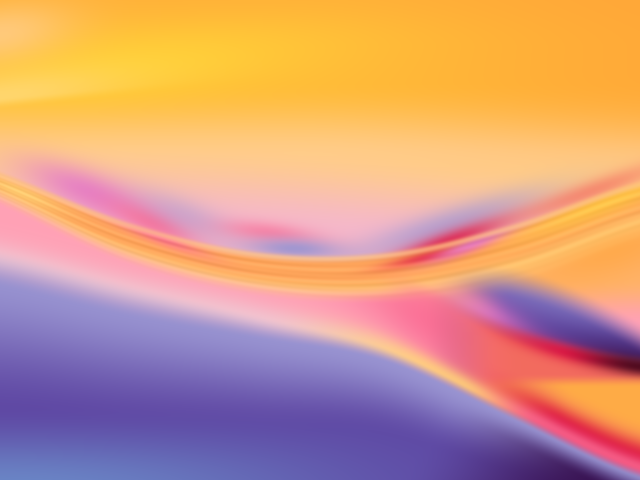
A WebGL 1 fragment shader for this background:

```glsl
precision highp float;
// Soft silk-like waves: amber sky, orange ribbon, pink slope and violet hill.
// Spline curves divide the layers, rotated Gaussian glows tint them,
// and layered sines add faint streaks along the ribbon.
uniform vec2 u_resolution;

const float ASPECT = 1.3333;
const float STREAK = 0.022;
const vec3 AMBER = vec3(1., .73, .22);
const vec3 YELLOW = vec3(1., .83, .22);
const vec3 CREAM = vec3(1., .85, .47);
const vec3 TANGERINE = vec3(1., .64, .22);
const vec3 ORANGE = vec3(1., .65, .36);
const vec3 PEACH = vec3(1., .8, .54);
const vec3 BLUSH = vec3(.96, .72, .79);
const vec3 PINK = vec3(1., .63, .71);
const vec3 ROSE = vec3(.98, .42, .58);
const vec3 ORCHID = vec3(.89, .47, .78);
const vec3 CORAL = vec3(.95, .42, .37);
const vec3 CRIMSON = vec3(.86, .07, .25);
const vec3 MAROON = vec3(.28, .02, .1);
const vec3 PEARL = vec3(.93, .8, .84);
const vec3 LAVENDER = vec3(.6, .58, .82);
const vec3 VIOLET = vec3(.37, .28, .64);
const vec3 PLUM = vec3(.22, .07, .32);
const vec3 BLUE = vec3(.42, .55, .79);

// Smooth step from a to b, in either direction
float ramp(float a, float b, float x) {
  x = clamp((x - a) / (b - a), 0., 1.);
  return x * x * (3. - 2. * x);
}

float cover(float d, float width) { return ramp(-width, width, d); }

float line(float d, float width) { return exp(-d * d / (width * width)); }

// Catmull-Rom weight at a distance measured in knots
vec4 weight(vec4 t) {
  t = abs(t);
  vec4 inner = (1.5 * t - 2.5) * t * t + 1.;
  vec4 outer = ((2.5 - .5 * t) * t - 4.) * t + 2.;
  return mix(inner, outer, step(1., t)) * step(t, vec4(2.));
}

// Height of a spline with eight knots from x = -0.2 to x = 1.2
float curve(float x, vec4 a, vec4 b) {
  vec4 t = x * 5. + vec4(1., 0., -1., -2.);
  return dot(a, weight(t)) + dot(b, weight(t - 4.));
}

// Blend in a tilted Gaussian glow; shape holds its center and radii
vec3 tint(vec3 c, vec2 p, vec3 hue, float amount, float angle, vec4 shape) {
  vec2 d = (p - shape.xy) * vec2(ASPECT, 1.);
  float co = cos(angle), si = sin(angle);
  d = vec2(co * d.x + si * d.y, co * d.y - si * d.x) / shape.zw;
  return mix(c, hue, amount * exp(-dot(d, d)));
}

vec3 skyColor(vec2 p) {
  vec3 c = mix(BLUSH, PEACH, ramp(.54, .71, p.y + .09 * p.x * p.x));
  c = mix(c, AMBER, ramp(.67, .83, p.y));
  c = mix(c, TANGERINE, .75 * ramp(.45, 1.1, p.x) * ramp(.6, .85, p.y));
  c = mix(c, TANGERINE, .4 * ramp(.9, 1.02, p.y));
  c = tint(c, p, YELLOW, .85, .1, vec4(.2, .86, .38, .075));
  c = tint(c, p, PEACH, .8, .15, vec4(0., .93, .15, .06));
  float wedge = cover(p.y - .783 - .14 * p.x, .012);
  c = tint(c, p, CREAM, .8 * wedge, .12, vec4(0., .8, .25, .045));
  // Coloured mist resting on the ribbon
  c = tint(c, p, ORCHID, .85, -.38, vec4(.14, .6, .14, .042));
  c = tint(c, p, ROSE, .8, -.42, vec4(.24, .535, .1, .028));
  c = tint(c, p, LAVENDER, .4, -.4, vec4(.29, .55, .11, .035));
  c = tint(c, p, ROSE, .65, -.12, vec4(.42, .515, .1, .022));
  c = tint(c, p, LAVENDER, .9, -.05, vec4(.46, .482, .1, .022));
  c = tint(c, p, LAVENDER, .65, .32, vec4(.7, .532, .21, .034));
  c = tint(c, p, CRIMSON, .8, .34, vec4(.7, .497, .13, .021));
  return tint(c, p, CORAL, .65, .35, vec4(.92, .6, .17, .022));
}

vec3 ribbonColor(vec2 p, float depth) {
  vec3 c = mix(ORANGE, CREAM, .75 * ramp(.55, 1., depth));
  c = tint(c, p, YELLOW, .6, .38, vec4(.95, .58, .22, .03));
  c = tint(c, p, CREAM, .7, -.4, vec4(.03, .6, .1, .018));
  c = tint(c, p, ROSE, .8, -.36, vec4(.25, .505, .1, .014));
  c = tint(c, p, CRIMSON, .75, .22, vec4(.67, .465, .09, .012));
  c = tint(c, p, ORCHID, .85, .38, vec4(.74, .492, .09, .014));
  return c + STREAK * (sin(depth * 19. + p.x * 4.) + .6 * sin(depth * 37. - p.x * 7.));
}

void main() {
  vec2 p = gl_FragCoord.xy / u_resolution;
  float ribbonTop = curve(p.x, vec4(.72, .635, .531, .469), vec4(.467, .526, .615, .66));
  float ribbonBase = curve(p.x, vec4(.7, .59, .468, .402), vec4(.389, .436, .53, .6));
  float hillTop = curve(p.x, vec4(.48, .441, .375, .319), vec4(.262, .137, .014, -.04));
  float petalTop = curve(p.x, vec4(.38), vec4(.389, .413, .297, .1));
  float petalBase = curve(p.x, vec4(.48), vec4(.43, .307, .242, .24));
  float right = ramp(.55, .8, p.x);
  float rise = p.y - hillTop;

  // Sky and ribbon
  float depth = (ribbonTop - p.y) / (ribbonTop - ribbonBase);
  vec3 c = mix(skyColor(p), ribbonColor(p, depth), cover(ribbonTop - p.y, .012));
  c = mix(c, PEACH, .5 * line(p.y - ribbonTop, .006));

  // Slope: pink on the left, peach on the right, rose toward the fold
  vec3 slope = mix(PINK, mix(ORANGE, PEACH, .35), right * ramp(.32, .42, p.y));
  slope = tint(slope, p, ROSE, .85, -.42, vec4(.69, .325, .21, .062));
  slope = tint(slope, p, TANGERINE, .6, .3, vec4(.96, .48, .18, .06));
  c = mix(c, slope, cover(ribbonBase - p.y, mix(.022, .04, right)));

  // Violet petal and its crimson fold
  vec3 petal = mix(VIOLET, LAVENDER, ramp(.02, .11, p.y - petalBase) * (1. - .5 * p.x));
  petal = tint(petal, p, ORCHID, .85, -.5, vec4(.75, .355, .13, .035));
  petal = tint(petal, p, PLUM, .6, -.25, vec4(1., .255, .15, .035));
  c = mix(c, petal, cover(petalTop - p.y, .035) * ramp(.66, .8, p.x));
  vec3 fold = mix(ROSE, CORAL, ramp(.64, .82, p.x));
  c = mix(c, fold, cover(petalBase - p.y, .022) * ramp(.58, .78, p.x));
  vec3 crease = mix(CRIMSON, MAROON, ramp(.87, 1., p.x));
  c = mix(c, crease, .92 * line(p.y - petalBase + .006, .02) * ramp(.72, .9, p.x));

  // Orange tongue and the glowing rim above the hill
  c = mix(c, mix(TANGERINE, CREAM, .2), .95 * cover(.207 - p.y, .015) * ramp(.72, .9, p.x));
  vec3 ember = mix(CRIMSON, CORAL, ramp(.04, .1, rise));
  c = mix(c, ember, ramp(.115, .025, rise) * ramp(.74, .88, p.x));
  vec3 rim = mix(PEARL, CREAM, ramp(.4, .68, p.x));
  rim = mix(rim, ROSE, ramp(.72, .84, p.x));
  c = mix(c, rim, .8 * line(rise - .012, mix(.042, .022, ramp(.3, .8, p.x))));

  // Violet hill, blue at the lower left and plum at the lower right
  vec3 hill = mix(LAVENDER, VIOLET, ramp(0., mix(.31, .08, p.x), -rise));
  hill = mix(hill, BLUE, .9 * ramp(.16, -.02, p.y) * ramp(.85, 0., p.x));
  hill = mix(hill, PLUM, ramp(.62, .95, p.x - .5 * p.y) * ramp(0., .06, -rise));
  c = mix(c, hill, cover(-rise, mix(.04, .012, ramp(0., .8, p.x))));

  gl_FragColor = vec4(clamp(c, 0., 1.), 1.);
}
```
